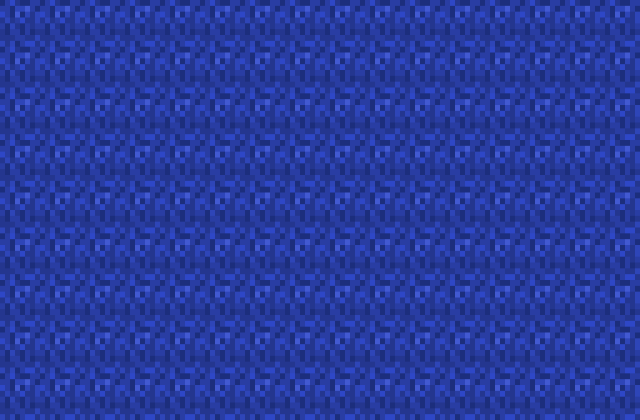
Write a WebGL 1 fragment shader that draws this pattern.

```glsl
precision highp float;
// Blue mosaic: an 8 by 8 block of shaded cells, repeated 16 times across and 9 times down.

uniform vec2 u_resolution;

// Shuffles 0..63 without duplicates, so each shade keeps its share of the block.
float shuffledRank(vec2 cell) {
  float k = cell.x + 8.0 * cell.y;
  for (int i = 0; i < 3; i++) {
    k = 8.0 * mod(k, 8.0) + floor(k / 8.0 + 0.001);
    k = mod(k * (6.0 * k + 13.0) + 5.0, 64.0);
  }
  return k;
}

float isCell(vec2 cell, vec2 target) {
  vec2 d = abs(cell - target);
  return 1.0 - step(0.5, max(d.x, d.y));
}

vec3 shade(float rank) {
  vec3 color = vec3(0.11, 0.18, 0.49);
  color = mix(color, vec3(0.14, 0.21, 0.56), step(14.5, rank));
  color = mix(color, vec3(0.16, 0.24, 0.64), step(32.5, rank));
  color = mix(color, vec3(0.18, 0.27, 0.72), step(49.5, rank));
  color = mix(color, vec3(0.18, 0.28, 0.78), step(56.5, rank));
  return color;
}

vec3 cellColor(vec2 index) {
  vec2 cell = mod(index, 8.0);
  float rank = shuffledRank(cell);
  // Lighter rows where blocks meet, darker rows through the middle
  float rowLight = 5.0 * cos(6.2831853 * (cell.y - 7.0) / 8.0);
  // Two pale glints in every block
  float glint = max(isCell(cell, vec2(3.0, 2.0)), isCell(cell, vec2(5.0, 1.0)));
  return mix(shade(rank + rowLight), vec3(0.26, 0.35, 0.82), glint);
}

void main() {
  vec2 grid = 8.0 * vec2(16.0, 9.0);
  vec2 uv = gl_FragCoord.xy / u_resolution;
  vec2 p = vec2(uv.x, 1.0 - uv.y) * grid;

  // Box filter one pixel wide, blending cells only where a pixel straddles an edge
  vec2 width = grid / u_resolution;
  vec2 lo = floor(p - 0.5 * width);
  vec2 hi = floor(p + 0.5 * width);
  vec2 cover = clamp((p + 0.5 * width - hi) / width, 0.0, 1.0);
  vec3 upper = mix(cellColor(lo), cellColor(vec2(hi.x, lo.y)), cover.x);
  vec3 lower = mix(cellColor(vec2(lo.x, hi.y)), cellColor(hi), cover.x);
  gl_FragColor = vec4(mix(upper, lower, cover.y), 1.0);
}
```
